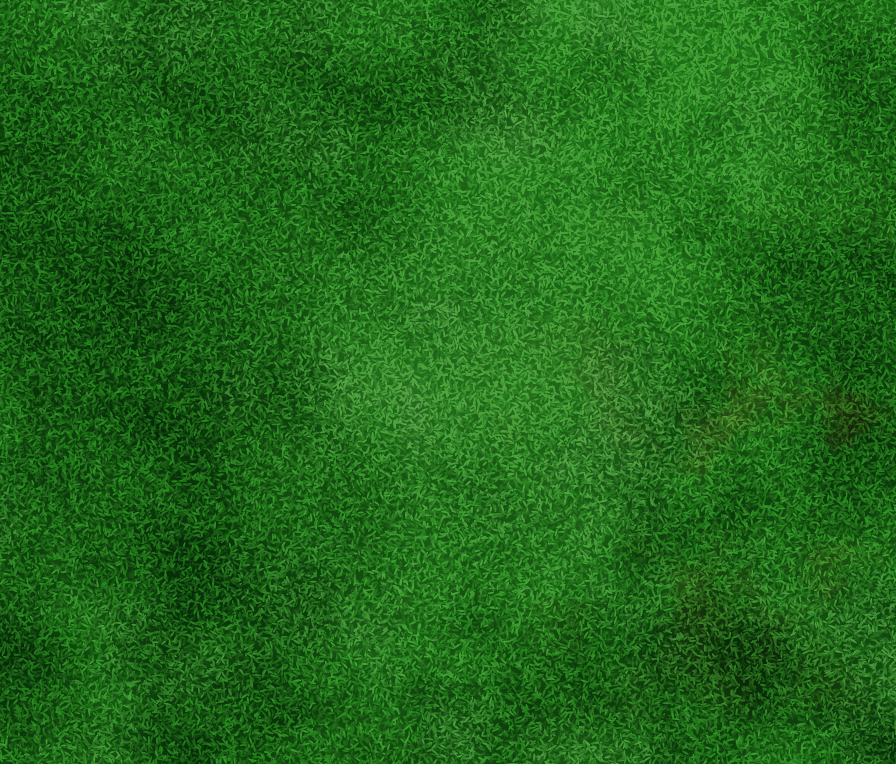
Reproduce this texture procedurally as a Shadertoy shader.

```glsl
// A mown lawn seen from above: short blades scattered in jittered cells are
// layered over dark soil. Broad pools of light and cloudy noise patches shift
// their tone, and a colour ramp turns that tone into greens.
#define CELL 0.008
#define BLADES_PER_CELL 3
#define BLADE_HALF_LENGTH 0.0045
#define BLADE_RADIUS 0.0013
#define BLADE_CONTRAST 0.75
#define GAP_TONE -0.36
#define BASE_TONE 0.42
#define PATCH_STRENGTH 0.85
#define PALE_TINT vec3(0.09, 0.01, 0.08)
#define OLIVE_TINT vec3(0.08, -0.03, 0.01)

float hash12(vec2 p) {
    vec3 q = fract(vec3(p.xyx) * 0.1031);
    q += dot(q, q.yzx + 33.33);
    return fract((q.x + q.y) * q.z);
}

vec4 hash43(vec3 p) {
    vec4 q = fract(p.xyzx * vec4(0.1031, 0.1030, 0.0973, 0.1099));
    q += dot(q, q.wzxy + 33.33);
    return fract((q.xxyz + q.yzzw) * q.zywx);
}

float valueNoise(vec2 p) {
    vec2 cell = floor(p);
    vec2 f = fract(p);
    f = f * f * (3.0 - 2.0 * f);
    float low = mix(hash12(cell), hash12(cell + vec2(1, 0)), f.x);
    float high = mix(hash12(cell + vec2(0, 1)), hash12(cell + vec2(1, 1)), f.x);
    return mix(low, high, f.y);
}

float cloudNoise(vec2 p) {
    float sum = 0.0;
    float weight = 0.5;
    for (int octave = 0; octave < 4; octave++) {
        sum += weight * valueNoise(p);
        p = mat2(1.6, 1.2, -1.2, 1.6) * p + 17.3;
        weight *= 0.55;
    }
    return sum / 1.01;
}

float glow(vec2 p, vec2 centre, float radius) {
    vec2 d = (p - centre) / radius;
    return exp(-dot(d, d));
}

// Tone and paleness of the topmost blade; uncovered ground stays dark.
vec2 bladeLayer(vec2 p, float pixel) {
    vec2 result = vec2(GAP_TONE, 0.0);
    vec2 home = floor(p / CELL);
    for (int layer = 0; layer < BLADES_PER_CELL; layer++)
    for (int y = -1; y <= 1; y++)
    for (int x = -1; x <= 1; x++) {
        vec2 cell = home + vec2(x, y);
        vec4 rnd = hash43(vec3(cell, float(layer) * 7.0 + 3.0));
        float angle = 6.2832 * rnd.z;
        vec2 direction = vec2(cos(angle), sin(angle));
        vec2 offset = p - (cell + rnd.xy) * CELL;
        float halfLength = BLADE_HALF_LENGTH * mix(0.6, 1.0, fract(rnd.w * 13.0));
        float along = clamp(dot(offset, direction), -halfLength, halfLength);
        float tip = along / halfLength;
        float radius = BLADE_RADIUS * (1.0 - 0.35 * tip * tip);
        float dist = length(offset - along * direction) - radius;
        float cover = clamp(0.5 - dist / pixel, 0.0, 1.0);
        float tone = BLADE_CONTRAST * (rnd.w - 0.3) + 0.1 * tip;
        float pale = smoothstep(0.65, 1.0, fract(rnd.w * 29.0));
        result = mix(result, vec2(tone, pale), cover);
    }
    return result;
}

// Soil shadow, deep green, fresh green and sunlit tips.
vec3 grassRamp(float tone) {
    vec3 shadow = vec3(0.05, 0.24, 0.045);
    vec3 deep = vec3(0.12, 0.42, 0.09);
    vec3 fresh = vec3(0.13, 0.49, 0.10);
    vec3 sunlit = vec3(0.23, 0.60, 0.18);
    vec3 color = mix(shadow, deep, clamp(tone / 0.47, -0.4, 1.0));
    color = mix(color, fresh, clamp((tone - 0.47) / 0.21, 0.0, 1.0));
    return mix(color, sunlit, clamp((tone - 0.68) / 0.32, 0.0, 1.3));
}

void mainImage(out vec4 fragColor, in vec2 fragCoord) {
    vec2 p = fragCoord / iResolution.y;
    float pixel = 1.0 / iResolution.y;

    // Broad light and cloudy patches, calmer near the middle
    float middle = glow(p, vec2(0.60, 0.51), 0.25);
    float light = BASE_TONE + 0.30 * middle;
    light += 0.30 * glow(p, vec2(0.78, 0.90), 0.36);
    light -= 0.15 * glow(p, vec2(0.10, 0.48), 0.35);
    float patches = cloudNoise(p * 8.0 + 4.0) - 0.5;
    light += PATCH_STRENGTH * patches * (1.0 - 0.6 * middle);

    // Fine blades
    vec2 blade = bladeLayer(p, pixel);
    vec3 color = grassRamp(light + blade.x);

    // Faded and dry areas
    float faded = smoothstep(0.52, 0.80, cloudNoise(p * 6.0 + 31.0));
    float pale = 0.45 * blade.y + 0.6 * faded + 0.35 * middle;
    float dry = glow(p, vec2(1.00, 0.38), 0.25);
    dry *= smoothstep(0.45, 0.75, cloudNoise(p * 11.0 + 57.0));
    color += PALE_TINT * pale * smoothstep(0.1, 0.8, light + blade.x);
    color += OLIVE_TINT * dry;
    fragColor = vec4(clamp(color, 0.0, 1.0), 1.0);
}
```
